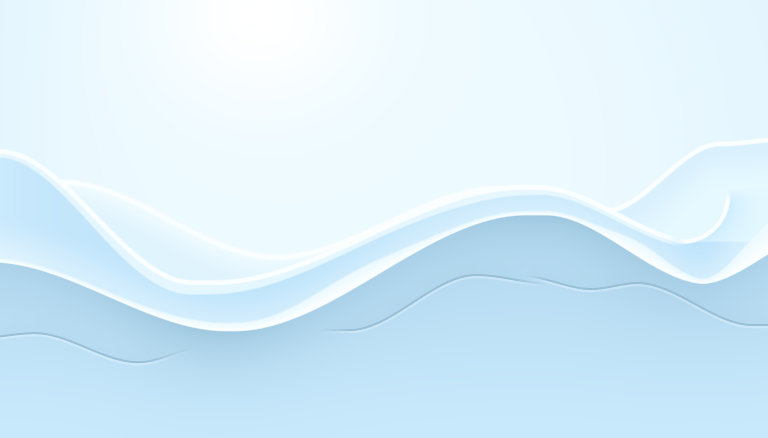
This background is drawn by a Shadertoy shader. Its source:

```glsl
const float ASPECT = 0.5703;
const vec3 WHITE = vec3(0.985, 0.998, 1.0);
const vec3 PALE = vec3(0.93, 0.98, 1.0);
const vec3 MIST = vec3(0.88, 0.955, 0.995);
const vec3 AZURE = vec3(0.75, 0.895, 0.985);
const vec3 SHADE = vec3(0.60, 0.765, 0.86);

// Eased step of the given height between two abscissas
float ramp(float x, float from, float to, float height) {
    return height * smoothstep(from, to, x);
}

float bump(float x, float center, float width) {
    float t = (x - center) / width;
    return exp(-t * t);
}

// Turns a vertical gap into a perpendicular distance
float edgeDistance(float gap, float pixel) {
    return gap * pixel / max(length(vec2(dFdx(gap), dFdy(gap))), 1e-6);
}

float inside(float d, float pixel) {
    return smoothstep(pixel, -pixel, d);
}

float stroke(float d, float halfWidth, float softness) {
    return 1.0 - smoothstep(halfWidth, halfWidth + softness, abs(d));
}

float span(float x, float from, float to, float fade) {
    return smoothstep(from, from + fade, x) * (1.0 - smoothstep(to - fade, to, x));
}

// Curves: height as a function of x
float ribbonTop(float x) {
    return 0.374 - ramp(x, 0.0, 0.25, 0.1706) + ramp(x, 0.28, 0.68, 0.1237)
        - ramp(x, 0.70, 0.91, 0.0716);
}

float ribbonBase(float x) {
    return 0.229 - ramp(x, -0.013, 0.295, 0.0898) + ramp(x, 0.305, 0.685, 0.151)
        - ramp(x, 0.71, 0.922, 0.0898) + ramp(x, 0.91, 1.08, 0.0716);
}

float leafTop(float x) {
    return 0.333 - ramp(x, 0.08, 0.36, 0.0977) + ramp(x, 0.36, 0.65, 0.0898)
        - ramp(x, 0.67, 0.80, 0.08);
}

float panelTop(float x) {
    return 0.2956 + ramp(x, 0.788, 0.9375, 0.0872) + ramp(x, 0.94, 1.02, 0.006);
}

float leftCrease(float x) {
    return 0.130 + ramp(x, -0.03, 0.045, 0.0065) - ramp(x, 0.045, 0.18, 0.0378)
        + ramp(x, 0.18, 0.27, 0.0208);
}

float middleCrease(float x) {
    return 0.1406 + ramp(x, 0.455, 0.62, 0.0716) - ramp(x, 0.62, 0.72, 0.0117);
}

float rightCrease(float x) {
    return 0.2109 - ramp(x, 0.68, 0.77, 0.0169) + ramp(x, 0.77, 0.83, 0.0078)
        - ramp(x, 0.83, 0.98, 0.0547);
}

// Fine fold: dark line, light lip and a soft shade above
vec3 crease(vec3 color, float d, float visible, float pixel) {
    color = mix(color, SHADE, 0.20 * visible * exp(-max(d, 0.0) / 0.018) * inside(-d, pixel));
    color = mix(color, PALE, 0.35 * visible * stroke(d + 0.0028, 0.0005, 0.0018));
    return mix(color, SHADE * 0.94, 0.75 * visible * stroke(d, 0.0006, 0.0014));
}

vec3 sky(vec2 p) {
    vec3 color = mix(PALE, MIST, 0.9 * smoothstep(0.25, 0.75, length(p - vec2(0.42, 0.36))));
    color = mix(color, MIST, 0.6 * exp(-p.x / 0.09));
    float glow = length((p - vec2(0.34, 0.55)) * vec2(1.0, 1.15));
    return mix(color, vec3(1.0), exp(-glow * glow / 0.022));
}

vec3 ground(vec2 p, float depth) {
    vec3 color = mix(vec3(0.785, 0.912, 0.985), vec3(0.735, 0.875, 0.96), smoothstep(0.0, 0.22, p.y));
    float strength = 0.50 + 0.35 * bump(p.x, 0.27, 0.12) + 0.35 * bump(p.x, 0.71, 0.12);
    return mix(color, SHADE, strength * exp(-max(depth, 0.0) / 0.042));
}

void mainImage(out vec4 fragColor, in vec2 fragCoord) {
    vec2 p = fragCoord / iResolution.xy * vec2(1.0, ASPECT);
    float pixel = 1.0 / iResolution.x;
    float x = p.x;
    float top = edgeDistance(p.y - ribbonTop(x), pixel);
    float base = edgeDistance(p.y - ribbonBase(x), pixel);
    float leaf = edgeDistance(p.y - leafTop(x), pixel);
    float panel = edgeDistance(p.y - panelTop(x), pixel);
    float foldLeft = edgeDistance(p.y - leftCrease(x), pixel);
    float foldMiddle = edgeDistance(p.y - middleCrease(x), pixel);
    float foldRight = edgeDistance(p.y - rightCrease(x), pixel);

    // Back leaf and right panel, each with a bright lip
    vec3 color = sky(p);
    float leafSide = 1.0 - smoothstep(0.66, 0.70, x);
    color = mix(color, mix(PALE, MIST, smoothstep(0.0, 0.04, -leaf)), leafSide * inside(leaf, pixel));
    color = mix(color, WHITE, 0.9 * leafSide * stroke(leaf, 0.001, 0.005));
    float panelSide = smoothstep(0.77, 0.80, x);
    vec3 panelColor = mix(vec3(0.85, 0.94, 0.99), MIST + 0.02, smoothstep(0.0, 0.06, -panel));
    color = mix(color, panelColor, panelSide * inside(panel, pixel));
    color = mix(color, WHITE, panelSide * stroke(panel, 0.0015, 0.003));

    // Ribbon body, its pale bevel and bright upper lip
    vec3 body = mix(AZURE, MIST, 0.65 * smoothstep(0.06, 0.0, base) + 0.35 * exp(-x / 0.08));
    body = mix(body, MIST, 0.9 * smoothstep(0.91, 0.99, x));
    color = mix(color, body, inside(top, pixel));
    float lipSide = 1.0 - smoothstep(0.86, 0.90, x);
    float bevel = 0.007 + 0.008 * bump(x, 0.25, 0.15) + 0.004 * bump(x, 0.62, 0.1);
    color = mix(color, PALE, 0.8 * lipSide * inside(top, pixel) * smoothstep(-bevel - 0.003, -bevel, top));
    color = mix(color, WHITE, lipSide * stroke(top + 0.001, 0.0015, 0.003));

    // Curl at the ribbon's end
    vec2 fromCurl = p - vec2(0.888, 0.3155);
    float curl = length(fromCurl) - 0.060;
    float curlSide = smoothstep(-0.02, 0.01, fromCurl.x) * smoothstep(0.012, -0.01, fromCurl.y);
    color = mix(color, AZURE, 0.7 * curlSide * inside(-curl, pixel) * exp(-max(curl, 0.0) / 0.022));
    color = mix(color, WHITE, curlSide * stroke(curl, 0.0015, 0.0025));

    // Ground with creases below the ribbon
    vec3 floorColor = ground(p, -base);
    floorColor = crease(floorColor, foldLeft, span(x, -0.1, 0.26, 0.08), pixel);
    floorColor = crease(floorColor, foldMiddle, span(x, 0.41, 0.72, 0.06), pixel);
    floorColor = crease(floorColor, foldRight, span(x, 0.68, 1.1, 0.04), pixel);
    color = mix(color, floorColor, inside(base, pixel));

    // Bright lower rim of varying thickness
    float rim = 0.004 + 0.005 * bump(x, 0.28, 0.1) + 0.014 * bump(x, 0.45, 0.09)
        + 0.012 * bump(x, 0.84, 0.05) + ramp(x, 0.91, 1.01, 0.030);
    vec3 rimColor = mix(WHITE, PALE, smoothstep(0.0, rim, base));
    color = mix(color, rimColor, inside(-base, pixel) * smoothstep(rim + 0.003, rim - 0.001, base));
    fragColor = vec4(color, 1.0);
}
```
